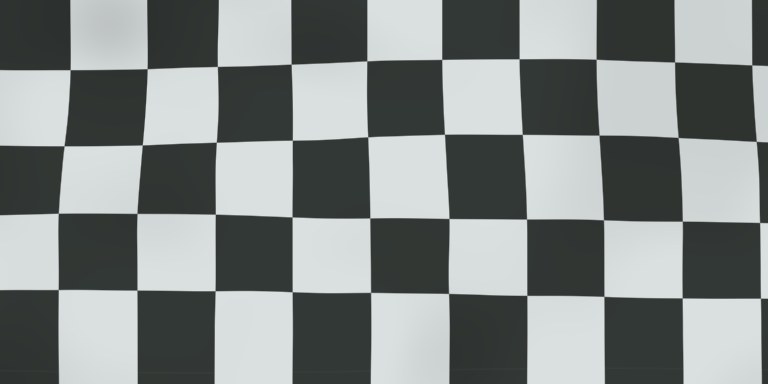
Give the GLSL for this pattern, as a WebGL 2 fragment shader.

```glsl
#version 300 es
precision highp float;
// Draws a dark and pale checkered cloth, gently warped and shaded by soft folds.

uniform vec2 u_resolution;
out vec4 fragColor;

float hash(vec2 p) {
    p = fract(p * vec2(0.1031, 0.1137));
    p += dot(p, p.yx + 33.33);
    return fract((p.x + p.y) * p.x * 7.31);
}

float noise(vec2 p) {
    vec2 cell = floor(p);
    vec2 f = fract(p);
    f = f * f * (3.0 - 2.0 * f);
    float a = mix(hash(cell), hash(cell + vec2(1, 0)), f.x);
    float b = mix(hash(cell + vec2(0, 1)), hash(cell + vec2(1, 1)), f.x);
    return mix(a, b, f.y);
}

// Displacement of the weave: the upper left is pulled sideways, rows sag.
vec2 drape(vec2 p) {
    float pull = 0.052 * exp(-max(p.x - 0.365, 0.0) / 0.417) - 0.0234;
    float shift = pull * (1.0 - smoothstep(0.15, 0.62, p.y));

    float upperSag = 0.0143 * cos(2.71 * (p.x - 0.18)) - 0.0013;
    float lowerSag = 0.016 * length(vec2(p.x - 0.286, 0.1)) - 0.0104;
    float sag = mix(upperSag, lowerSag, smoothstep(0.37, 0.56, p.y));

    vec2 bump = (p - vec2(0.86, 0.565)) / vec2(0.18, 0.07);
    sag += 0.0065 * exp(-dot(bump, bump));

    vec2 wobble = vec2(noise(p * 7.0), noise(p * 6.0 + 19.0)) - 0.5;
    return vec2(shift, sag) + 0.005 * wobble;
}

void main() {
    // Height is one unit; y runs downward from the top hem.
    vec2 p = vec2(gl_FragCoord.x, u_resolution.y - gl_FragCoord.y) / u_resolution.y;

    // Checks, with the last row extended to the lower edge
    vec2 pitch = vec2(0.2031, 0.198);
    vec2 q = (p - drape(p) - vec2(0.154, 0.169)) / pitch;
    q.y = min(q.y, 3.5);
    vec2 edgeDistance = (abs(mod(q - 0.5, 2.0) - 1.0) - 0.5) * pitch;
    float halfEdge = max(0.0018, 0.6 / u_resolution.y);
    vec2 side = clamp(edgeDistance / halfEdge, -1.0, 1.0);
    float pale = 0.5 - 0.5 * side.x * side.y;

    // Broad folds and a shaded hollow near the upper left
    float fold = noise(vec2(p.x * 3.5 + p.y, p.y * 4.0 - p.x * 0.6) + 5.0);
    float light = smoothstep(0.1, 0.65, fold);
    vec2 hollow = (p - vec2(0.29, 0.07)) / vec2(0.11, 0.12);
    float shadow = exp(-dot(hollow, hollow));

    vec3 paleCloth = mix(vec3(0.80, 0.82, 0.82), vec3(0.855, 0.875, 0.875), light);
    vec3 darkCloth = vec3(0.19, 0.21, 0.20) * mix(0.95, 1.04, light);
    paleCloth *= 1.0 - 0.07 * shadow;
    darkCloth *= 1.0 - 0.08 * smoothstep(0.45, 0.0, length(p - vec2(0.3, 0.1)));

    // Faint stitched seam along the lower hem
    float seamY = 0.965 + 0.006 * sin(p.x * 3.0);
    float seam = 1.0 - smoothstep(0.001, 0.004, abs(p.y - seamY));
    darkCloth += 0.015 * seam;

    fragColor = vec4(mix(darkCloth, paleCloth, pale), 1.0);
}
```
